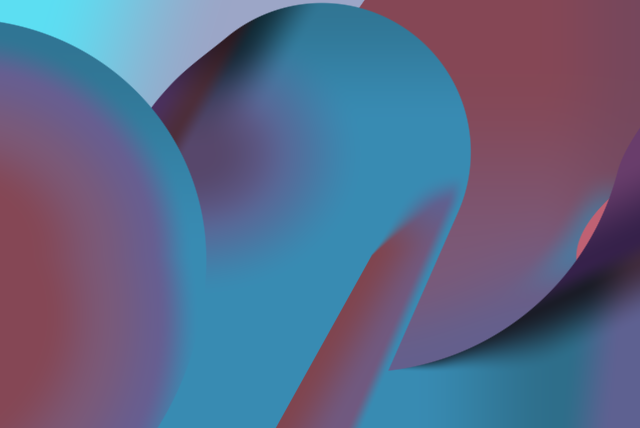
This background is drawn by a WebGL 1 fragment shader. Its source:

```glsl
precision highp float;
// Overlapping smooth paper-like folds in teal, mauve and red.
// Each fold is a distance function (polar curve or capsule) filled with
// soft gradients, then layered from back to front.

uniform vec2 u_resolution;

const vec3 TEAL = vec3(0.22, 0.545, 0.70);
const vec3 DEEP_TEAL = vec3(0.18, 0.43, 0.54);
const vec3 SLATE = vec3(0.37, 0.38, 0.57);
const vec3 MAUVE = vec3(0.48, 0.35, 0.47);
const vec3 RED = vec3(0.52, 0.28, 0.335);
const vec3 INDIGO = vec3(0.21, 0.13, 0.29);

// Antialiased coverage of a signed distance, negative inside.
float cover(float d, float pixel) {
  return clamp(0.5 - d / pixel, 0.0, 1.0);
}

// Signed distance to a line through a point, positive along the normal.
float lineSide(vec2 p, vec2 point, vec2 normal) {
  return dot(p - point, normalize(normal));
}

// Round lobe on the left, stretched differently above and below.
float lobeDistance(vec2 p) {
  vec2 q = p - vec2(0.0, 0.605);
  float angle = atan(-q.y, q.x);
  float stretch = angle > 0.0 ? 0.029 : 0.086;
  return length(q) - 0.482 - stretch * angle * angle;
}

// Slanted capsule with a flared left shoulder.
float tubeDistance(vec2 p) {
  vec2 q = p - vec2(0.752, 0.355);
  vec2 across = vec2(0.915, 0.403);
  float along = dot(q, vec2(-0.403, 0.915));
  float side = dot(q, across);
  float flare = 0.064 * smoothstep(-0.156, 0.117, along) * smoothstep(-0.04, 0.12, -side);
  return length(vec2(side, min(along, 0.0))) - 0.348 - flare;
}

// Curved lower edge of the right panel.
float panelDistance(vec2 p) {
  vec2 q = p - vec2(0.9375, 0.352);
  float angle = atan(q.y, q.x);
  float bend = angle - 0.82;
  float lift = max(0.0, 0.1 - angle);
  return length(q) - 0.479 - 0.055 * bend * bend - 0.92 * lift * lift;
}

vec3 skyColor(vec2 p) {
  float t = smoothstep(0.1, 0.55, p.x + 0.3 * p.y);
  return mix(vec3(0.36, 0.87, 0.95), vec3(0.61, 0.65, 0.78), t);
}

// Dark crease between a purple slope and a teal slope.
vec3 ribbonColor(vec2 p) {
  float curl = max(0.0, 1.05 - p.x);
  float s = p.y - 0.615 - 0.47 * (1.5 - p.x) + 2.5 * curl * curl;
  float right = smoothstep(1.36, 1.5, p.x);
  vec3 crease = mix(vec3(0.10, 0.11, 0.15), vec3(0.25, 0.17, 0.24), right);
  vec3 upper = mix(vec3(0.41, 0.24, 0.42), INDIGO, smoothstep(-0.25, -0.06, s));
  upper = mix(upper, crease, smoothstep(-0.06, 0.0, s));
  vec3 lower = mix(TEAL, DEEP_TEAL, smoothstep(0.95, 1.32, p.x));
  lower = mix(lower, SLATE, smoothstep(1.33, 1.46, p.x + 0.1 * (p.y - 0.75)));
  float shadow = 0.02 + 0.12 * smoothstep(0.95, 1.3, p.x);
  lower = mix(crease, lower, smoothstep(-0.01, shadow, s));
  return mix(upper, lower, smoothstep(-0.008, 0.008, s));
}

vec3 panelColor(vec2 p, float d, float pixel) {
  vec3 col = mix(RED, MAUVE, smoothstep(0.15, 0.65, p.y));
  col = mix(col, vec3(0.44, 0.28, 0.37), 0.7 * smoothstep(1.25, 1.5, p.x));
  col = mix(col, SLATE, 0.8 * smoothstep(0.45, 0.8, p.y) * smoothstep(-0.25, 0.0, d));
  float glow = smoothstep(-0.09, -0.01, d) * smoothstep(0.16, 0.02, 0.0) ;
  glow = smoothstep(-0.09, -0.01, d) * (1.0 - smoothstep(0.03, 0.16, abs(p.y - 0.55)));
  col = mix(col, TEAL, 0.6 * glow);
  // Pink sliver along the edge.
  float u = (p.y - 0.536) / 0.072;
  float sliver = -d - 0.023 * (1.0 - u * u);
  return mix(col, vec3(0.75, 0.38, 0.45), cover(sliver, pixel));
}

vec3 tubeColor(vec2 p, float d, float pixel) {
  vec3 col = mix(vec3(0.19, 0.46, 0.58), TEAL, smoothstep(0.0, 0.3, p.y));
  // Mauve hollow.
  float hollow = length((p - vec2(0.459, 0.361)) / vec2(0.381, 0.322));
  vec3 tint = mix(vec3(0.34, 0.28, 0.42), SLATE, smoothstep(0.1, 0.6, hollow));
  col = mix(col, tint, 1.0 - smoothstep(0.35, 1.05, hollow));
  // Shaded shoulder turning away on the left.
  float e = lineSide(p, vec2(0.586, 0.049), vec2(0.87, 0.493));
  float shade = (1.0 - smoothstep(0.0, 0.13, e)) * (1.0 - smoothstep(0.1, 0.35, p.y));
  col *= 1.0 - 0.65 * shade;
  vec3 back = mix(vec3(0.29, 0.19, 0.37), vec3(0.30, 0.18, 0.23), smoothstep(-0.1, -0.02, e));
  back *= mix(0.55, 1.0, smoothstep(0.06, 0.25, p.y));
  col = mix(back, col, smoothstep(-0.025, 0.02, e));
  // Red fold: crisp on its lower left, blurred toward its top.
  vec2 corner = vec2(0.869, 0.596);
  float f = lineSide(p, corner, vec2(0.874, 0.486));
  float rise = lineSide(p, corner, vec2(0.727, 0.687));
  float blur = mix(0.08, pixel, smoothstep(0.44, 0.61, p.y));
  float fold = smoothstep(-0.5 * blur, 0.5 * blur, min(f, rise)) * smoothstep(0.40, 0.48, p.y);
  vec3 foldCol = mix(vec3(0.50, 0.27, 0.31), vec3(0.44, 0.35, 0.50), smoothstep(0.0, 0.13, f));
  foldCol = mix(SLATE, foldCol, smoothstep(0.45, 0.60, p.y));
  foldCol = mix(foldCol, TEAL, smoothstep(-0.035, 0.0, d));
  return mix(col, foldCol, fold);
}

vec3 lobeColor(vec2 p, float d) {
  float depth = -d + 0.2 * max(0.0, p.y - 0.6);
  vec3 col = mix(vec3(0.19, 0.46, 0.58), TEAL, smoothstep(0.1, 0.6, p.y));
  col = mix(col, SLATE + vec3(0.03, -0.01, 0.0), smoothstep(0.03, 0.13, depth));
  col = mix(col, MAUVE, smoothstep(0.10, 0.27, depth));
  return mix(col, RED, smoothstep(0.23, 0.41, depth));
}

void main() {
  // Units of canvas height, with y running downward.
  vec2 p = vec2(gl_FragCoord.x, u_resolution.y - gl_FragCoord.y) / u_resolution.y;
  float pixel = 1.5 / u_resolution.y;
  float panel = panelDistance(p);
  float tube = tubeDistance(p);
  float lobe = lobeDistance(p);
  vec3 col = ribbonColor(p);
  col = mix(col, panelColor(p, panel, pixel), cover(panel, pixel));
  col = mix(col, skyColor(p), cover(p.x + 0.7 * p.y - 0.852, pixel));
  col = mix(col, tubeColor(p, tube, pixel), cover(tube, pixel));
  col = mix(col, lobeColor(p, lobe), cover(lobe, pixel));
  gl_FragColor = vec4(col, 1.0);
}
```
